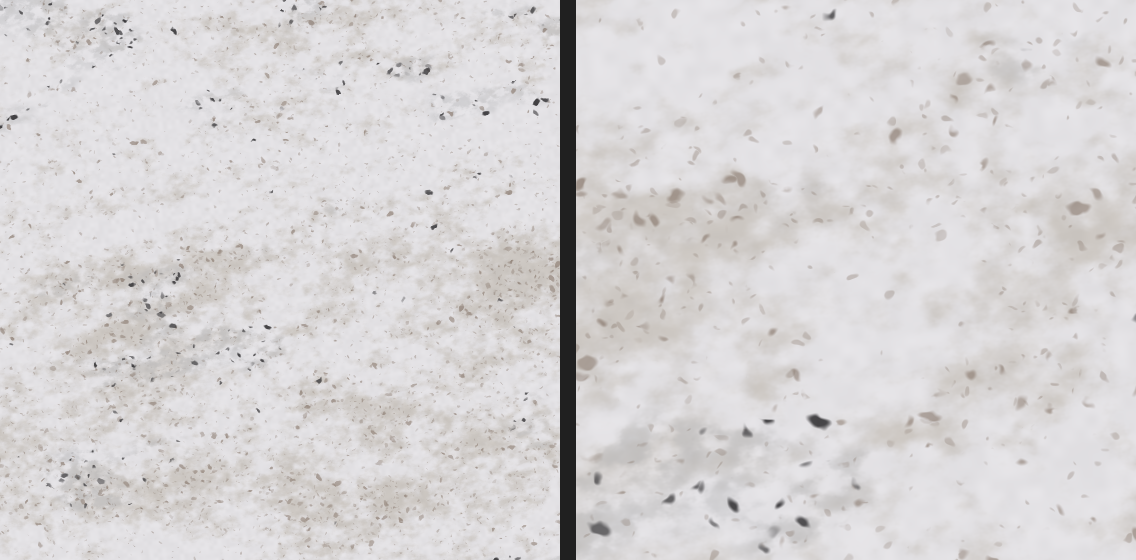
Left, the full canvas; right, a detail of the centre.
A Shadertoy shader for this texture:

```glsl
// White granite: pale stone with warm, gently rising drifts of stain,
// built from layered sines and stretched noise, then sprinkled with
// brown and charcoal mineral grains from a jittered cellular grid.

const vec3 WHITE_STONE = vec3(0.890, 0.884, 0.896);
const vec3 WARM_STAIN  = vec3(0.795, 0.775, 0.755);
const vec3 GREY_SMEAR  = vec3(0.745, 0.745, 0.755);
const vec3 BROWN_GRAIN = vec3(0.530, 0.465, 0.420);
const vec3 DARK_GRAIN  = vec3(0.190, 0.185, 0.195);

const float TILT = 0.14;          // rise of the drifts, in radians
const float BROWN_CELLS = 78.0;   // grain cells across the canvas
const float FINE_CELLS = 150.0;
const float DARK_CELLS = 68.0;
const float STAIN_LOW = 0.42;     // noise range that turns into stain
const float STAIN_HIGH = 0.69;
const float BAND_STRENGTH = 0.028;

vec3 hash3(vec2 p) {
    vec3 v = fract(p.xyx * vec3(0.1031, 0.1030, 0.0973));
    v += dot(v, v.yxz + 33.33);
    return fract((v.xxy + v.yzz) * v.zyx);
}

mat2 rotation(float angle) {
    float c = cos(angle), s = sin(angle);
    return mat2(c, -s, s, c);
}

float valueNoise(vec2 p) {
    vec2 cell = floor(p), f = fract(p);
    f = f * f * (3.0 - 2.0 * f);
    float low = mix(hash3(cell).x, hash3(cell + vec2(1, 0)).x, f.x);
    float high = mix(hash3(cell + vec2(0, 1)).x, hash3(cell + vec2(1, 1)).x, f.x);
    return mix(low, high, f.y);
}

float fbm(vec2 p) {
    float sum = 0.0, weight = 0.533;
    for (int i = 0; i < 4; i++) {
        sum += weight * valueNoise(p);
        p = rotation(0.3) * p * 2.03 + 17.3;
        weight *= 0.5;
    }
    return sum;
}

// Wavering layers along the drift direction, about -1 to 1
float bands(vec2 p) {
    p.y += 0.03 * sin(p.x * 5.0 + 1.0) + 0.012 * sin(p.x * 13.0);
    return 0.5 * sin(p.y * 15.0 + 2.0)
         + 0.3 * sin(p.y * 31.0 + p.x * 2.0)
         + 0.2 * sin(p.y * 57.0 - p.x * 4.0);
}

// Coverage of scattered oval grains; density is the share of filled cells
float grains(vec2 p, float cells, float density, float seed) {
    float soft = max(0.11, 0.6 * cells / iResolution.y);
    float cover = 0.0;
    p *= cells;
    vec2 home = floor(p);
    for (int y = -1; y <= 1; y++)
    for (int x = -1; x <= 1; x++) {
        vec2 cell = home + vec2(x, y);
        vec3 place = hash3(cell + seed);
        vec3 form = hash3(cell + seed + 71.7);
        vec2 d = rotation((form.x - 0.5) * 2.6) * (p - cell - place.xy);
        float radius = mix(0.12, 0.38, form.y * form.y);
        float edge = length(d * vec2(0.72, 1.25)) - radius;
        float alive = 1.0 - smoothstep(0.7, 1.0, place.z / max(density, 1e-4));
        float shape = 1.0 - smoothstep(-soft, soft, edge);
        cover = max(cover, alive * shape * mix(0.5, 1.0, form.z));
    }
    return cover;
}

void mainImage(out vec4 fragColor, in vec2 fragCoord) {
    vec2 uv = fragCoord / iResolution.y;
    vec2 p = rotation(TILT) * uv;

    // Stain: long drifts, patches and crumbs, heavier in the lower part
    float drift = fbm(p * vec2(3.0, 11.0) + 4.0);
    float patches = fbm(p * vec2(17.0, 30.0) + 9.0);
    float crumbs = fbm(p * vec2(64.0, 88.0));
    float lower = 1.0 - smoothstep(0.5, 0.8, uv.y);
    float bias = mix(-0.04, 0.03, lower) - 0.05 * (1.0 - smoothstep(0.0, 0.1, uv.y));
    float level = 0.35 * drift + 0.33 * patches + 0.32 * crumbs
                + bias + BAND_STRENGTH * bands(p);
    float stain = smoothstep(STAIN_LOW, STAIN_HIGH, level);
    vec3 color = mix(WHITE_STONE, WARM_STAIN, stain);

    // Cool smears around the rare charcoal clusters
    float cluster = smoothstep(0.61, 0.74, fbm(p * vec2(6.0, 13.0) + 31.0));
    color = mix(color, GREY_SMEAR, 0.5 * cluster * smoothstep(0.35, 0.65, crumbs));

    // Grains, roughened by a small warp
    vec2 warp = vec2(valueNoise(p * 210.0), valueNoise(p * 210.0 + 50.0)) - 0.5;
    vec2 rough = p + 0.0035 * warp;
    float clump = smoothstep(0.48, 0.68, 0.5 * drift + 0.5 * patches + bias);
    float fine = grains(rough, FINE_CELLS, 0.08 + 0.30 * stain, 13.0);
    float brown = grains(rough, BROWN_CELLS, 0.035 + 0.13 * stain + 0.25 * clump, 37.0);
    float dark = grains(rough, DARK_CELLS, 0.002 + 0.004 * lower + 0.30 * cluster, 59.0);
    color = mix(color, BROWN_GRAIN, 0.38 * fine);
    color = mix(color, BROWN_GRAIN, 0.68 * brown);
    color = mix(color, DARK_GRAIN, 0.9 * dark);

    // Faint crystalline mottling
    color += 0.03 * (valueNoise(p * 130.0 + 7.0) - 0.5);
    fragColor = vec4(color, 1.0);
}
```
